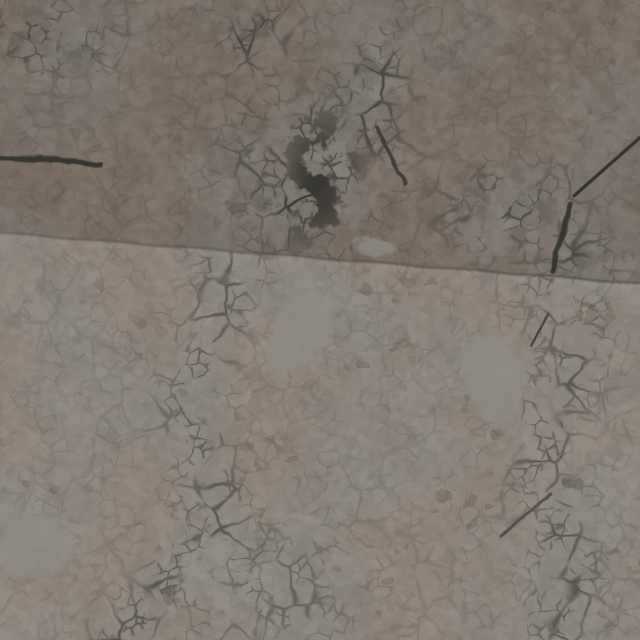
A three.js fragment shader for this texture:

```glsl
varying vec2 vUv;

float hash(vec2 p) {
  vec3 q = fract(p.xyx * 0.1031);
  q += dot(q, q.yzx + 33.33);
  return fract((q.x + q.y) * q.z);
}

// Cellular noise: nearest distance, gap to the second nearest, cell id
vec3 cells(vec2 p) {
  vec2 base = floor(p);
  float near = 9.0, second = 9.0, id = 0.0;
  for (int y = -1; y <= 1; y++) {
    for (int x = -1; x <= 1; x++) {
      vec2 cell = base + vec2(float(x), float(y));
      vec2 seed = cell + vec2(hash(cell + 11.0), hash(cell + 47.0));
      float d = length(p - seed);
      if (d < near) {
        second = near;
        near = d;
        id = hash(cell + 83.0);
      } else {
        second = min(second, d);
      }
    }
  }
  return vec3(near, second - near, id);
}

// Rotated layers of bent sines, roughly -1 to 1
float layeredSines(vec2 p) {
  float sum = 0.0, amp = 0.55;
  for (int i = 0; i < 5; i++) {
    sum += amp * sin(p.x + 1.7 * sin(p.y * 0.8 + float(i)));
    p = mat2(0.8, -0.6, 0.6, 0.8) * p * 1.8 + 2.3;
    amp *= 0.6;
  }
  return sum;
}

vec2 warp(vec2 p, float freq, float amount) {
  return p + amount * vec2(layeredSines(p * freq), layeredSines(p.yx * freq + 7.0));
}

// Broken outlines between cells
float veins(vec2 p, float scale, float width) {
  float line = 1.0 - smoothstep(0.0, width, cells(p * scale).y);
  return line * smoothstep(-0.25, 0.6, layeredSines(p * scale * 1.3 + 4.0));
}

float cluster(vec2 p, vec2 centre, vec2 radius) {
  vec2 q = (p - centre) / radius;
  return exp(-dot(q, q));
}

float crack(vec2 p, vec2 a, vec2 b, float width) {
  vec2 ab = b - a;
  float t = clamp(dot(p - a, ab) / dot(ab, ab), 0.0, 1.0);
  return 1.0 - smoothstep(width * 0.3, width, length(p - a - ab * t));
}

float pebble(vec2 p, vec2 centre, vec2 radius, float angle) {
  float c = cos(angle), s = sin(angle);
  vec2 q = mat2(c, -s, s, c) * (p - centre) / radius;
  return 1.0 - smoothstep(0.8, 1.1, length(q));
}

void main() {
  vec2 p = vUv;
  vec2 bent = warp(p, 28.0, 0.008);
  float seam = p.y - 0.636 + 0.079 * p.x - 0.001 * sin(p.x * 45.0);
  float upper = smoothstep(-0.002, 0.002, seam);

  // Where the veins gather in each slab
  float core = cluster(bent, vec2(0.50, 0.72), vec2(0.055, 0.10));
  float knots = core + 0.6 * cluster(p, vec2(0.45, 0.73), vec2(0.11, 0.13))
    + 0.8 * cluster(p, vec2(0.39, 0.95), vec2(0.06, 0.05))
    + 0.8 * cluster(p, vec2(0.06, 0.94), vec2(0.11, 0.06))
    + 0.7 * cluster(p, vec2(0.59, 0.88), vec2(0.05, 0.12))
    + 0.9 * cluster(p, vec2(0.80, 0.67), vec2(0.09, 0.07))
    + 0.7 * cluster(p, vec2(0.92, 0.59), vec2(0.05, 0.04));
  float leftBand = 0.33 + 0.03 * sin(p.y * 13.0) - 0.14 * smoothstep(0.25, 0.0, p.y);
  float bands = cluster(p, vec2(leftBand, p.y), vec2(0.05, 1.0))
    + cluster(p, vec2(0.87 + 0.02 * sin(p.y * 17.0), p.y), vec2(0.06, 1.0))
    + 0.8 * cluster(p, vec2(0.42, 0.08), vec2(0.14, 0.10));
  float gather = clamp(mix(bands, knots, upper), 0.0, 1.0);

  // Mottled stone
  float cloud = layeredSines(p * 13.0 + 1.0);
  float greyness = clamp(smoothstep(-0.6, 0.8, cloud) * 0.65 + gather * 0.5, 0.0, 1.0);
  vec3 upperStone = mix(vec3(0.477, 0.429, 0.392), vec3(0.475, 0.457, 0.428), greyness);
  vec3 lowerStone = mix(vec3(0.556, 0.512, 0.476), vec3(0.538, 0.530, 0.503), greyness);
  vec3 color = mix(lowerStone, upperStone, upper);
  vec3 stones = cells(bent * 21.0);
  vec3 grains = cells(warp(p, 60.0, 0.004) * vec2(75.0, 90.0));
  color += (stones.z - 0.5) * (0.025 + 0.035 * gather * upper);
  color += (grains.z - 0.5) * 0.032 + 0.008 * layeredSines(p * 130.0);

  // Smooth pale inclusions
  float pale = pebble(bent, vec2(0.47, 0.487), vec2(0.048, 0.078), -0.55)
    + pebble(bent, vec2(0.055, 0.145), vec2(0.060, 0.055), 0.3)
    + pebble(bent, vec2(0.77, 0.41), vec2(0.045, 0.075), 0.1)
    + pebble(bent, vec2(0.58, 0.612), vec2(0.040, 0.018), -0.1);
  color = mix(color, vec3(0.550, 0.542, 0.514), 0.75 * clamp(pale, 0.0, 1.0));

  // Rusty flecks
  float rust = smoothstep(0.86, 0.96, grains.z) * smoothstep(0.1, 0.7, layeredSines(p * 17.0 + 9.0));
  color = mix(color, vec3(0.40, 0.33, 0.28), 0.4 * rust * (1.0 - pale));

  // Vein network, ink pools and long cracks
  vec3 ink = vec3(0.17, 0.17, 0.155);
  float coarse = veins(bent, 20.0, 0.16);
  float fine = veins(warp(p, 45.0, 0.006), 44.0, 0.24);
  float dark = coarse * (0.12 + 0.75 * gather * mix(0.55, 1.0, upper));
  dark = max(dark, fine * (0.12 + 0.5 * gather * mix(0.65, 1.0, upper)));
  dark *= 1.0 - 0.85 * clamp(pale, 0.0, 1.0);
  float pool = smoothstep(0.1, 0.65, layeredSines(p * 55.0) + 0.5 * core - 0.1);
  dark = max(dark, pool * upper * (0.85 * core + 0.25 * knots * (1.0 - core)));
  vec2 wavy = warp(p, 35.0, 0.004);
  dark = max(dark, 0.85 * crack(wavy, vec2(0.0, 0.755), vec2(0.16, 0.745), 0.006));
  dark = max(dark, 0.75 * crack(wavy, vec2(0.59, 0.80), vec2(0.63, 0.71), 0.005));
  dark = max(dark, 0.90 * crack(p, vec2(1.0, 0.785), vec2(0.897, 0.694), 0.004));
  dark = max(dark, 0.85 * crack(wavy, vec2(0.89, 0.68), vec2(0.86, 0.575), 0.006));
  dark = max(dark, 0.70 * crack(p, vec2(0.857, 0.51), vec2(0.83, 0.46), 0.003));
  dark = max(dark, 0.60 * crack(wavy, vec2(0.86, 0.23), vec2(0.785, 0.165), 0.004));
  color = mix(color, ink, clamp(dark, 0.0, 0.95));

  // Joint between the slabs
  float joint = exp(-pow(seam / 0.0025, 2.0)) * (0.28 + 0.25 * p.x);
  float lip = exp(-pow((seam + 0.006) / 0.004, 2.0));
  color = mix(color, vec3(0.27, 0.25, 0.23), joint) + 0.012 * lip;
  gl_FragColor = vec4(color, 1.0);
}
```
